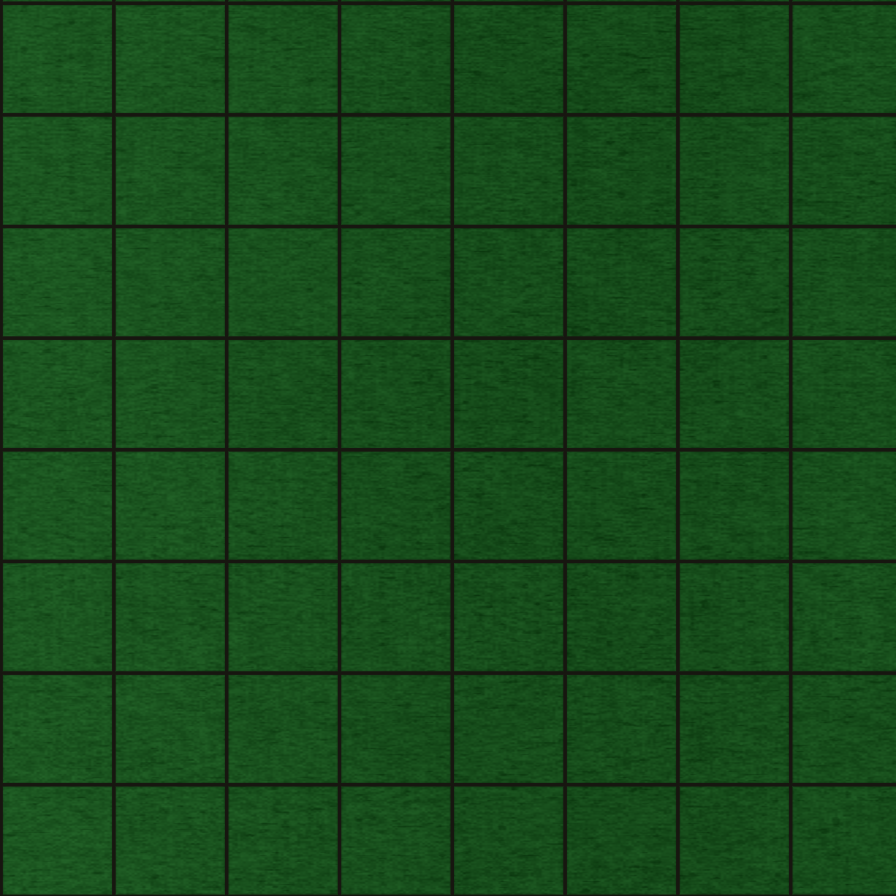
Write a Shadertoy shader that draws this texture.

```glsl
// Green woven cloth tiles, eight by eight, divided by thin dark lines.

#define TILE_PITCH vec2(0.1259, 0.1246)
#define GRID_ORIGIN vec2(0.0012, -0.0004)
#define LINE_WIDTH 0.0040
#define LINE_COLOR vec3(0.090, 0.088, 0.062)
#define DEEP_GREEN vec3(0.060, 0.250, 0.075)
#define BRIGHT_GREEN vec3(0.125, 0.370, 0.145)
#define SHEEN 0.17
#define WEAVE 0.50
#define FLECKS 0.35
#define TILE_VARIATION 0.07

const float PI = 3.14159265;

float hash(vec2 p) {
    return fract(sin(dot(p, vec2(127.1, 311.7))) * 43758.5453);
}

// Smooth value noise in 0..1
float noise(vec2 p) {
    vec2 cell = floor(p);
    vec2 f = fract(p);
    f = f * f * (3.0 - 2.0 * f);
    float low = mix(hash(cell), hash(cell + vec2(1.0, 0.0)), f.x);
    float high = mix(hash(cell + vec2(0.0, 1.0)), hash(cell + 1.0), f.x);
    return mix(low, high, f.y);
}

// Signed brightness of the cloth: horizontal threads, fine grain, dark slubs
float clothGrain(vec2 uv) {
    float threads = noise(uv * vec2(110.0, 400.0)) - 0.5;
    float grain = noise(uv * vec2(330.0, 480.0) + 37.0) - 0.5;
    float blotches = noise(uv * vec2(28.0, 45.0) + 71.0) - 0.5;
    float slubs = smoothstep(0.74, 0.95, noise(uv * vec2(75.0, 310.0) + 13.0));
    return WEAVE * (threads + grain) + 0.16 * blotches - FLECKS * slubs;
}

// Broad light falling off from the left, lowest right of centre
float broadSheen(vec2 uv) {
    float across = cos(PI * uv.x / 0.68);
    float rightEdge = smoothstep(0.965, 1.0, uv.x);
    return SHEEN * across - 0.10 * rightEdge;
}

void mainImage(out vec4 fragColor, in vec2 fragCoord) {
    vec2 uv = fragCoord / iResolution.xy;
    vec2 pixel = 1.0 / iResolution.xy;

    // Tile index and distance to the nearest dividing line on each axis
    vec2 grid = (uv - GRID_ORIGIN) / TILE_PITCH;
    vec2 tile = floor(grid);
    vec2 lineDistance = abs(fract(grid + 0.5) - 0.5) * TILE_PITCH;

    // Cloth
    float tone = 0.53 + broadSheen(uv) + clothGrain(uv);
    tone += TILE_VARIATION * (hash(tile + 5.0) - 0.5);
    vec3 color = mix(DEEP_GREEN, BRIGHT_GREEN, clamp(tone, -0.3, 1.2));

    // Dividing lines, with a faint shadow beside them
    vec2 halfWidth = vec2(0.5 * LINE_WIDTH);
    float nearest = min(lineDistance.x, lineDistance.y);
    color *= 1.0 - 0.12 * (1.0 - smoothstep(halfWidth.x, 2.2 * halfWidth.x, nearest));
    vec2 cover = 1.0 - smoothstep(halfWidth - 0.6 * pixel, halfWidth + 0.6 * pixel, lineDistance);
    color = mix(color, LINE_COLOR, max(cover.x, cover.y));

    fragColor = vec4(color, 1.0);
}
```
